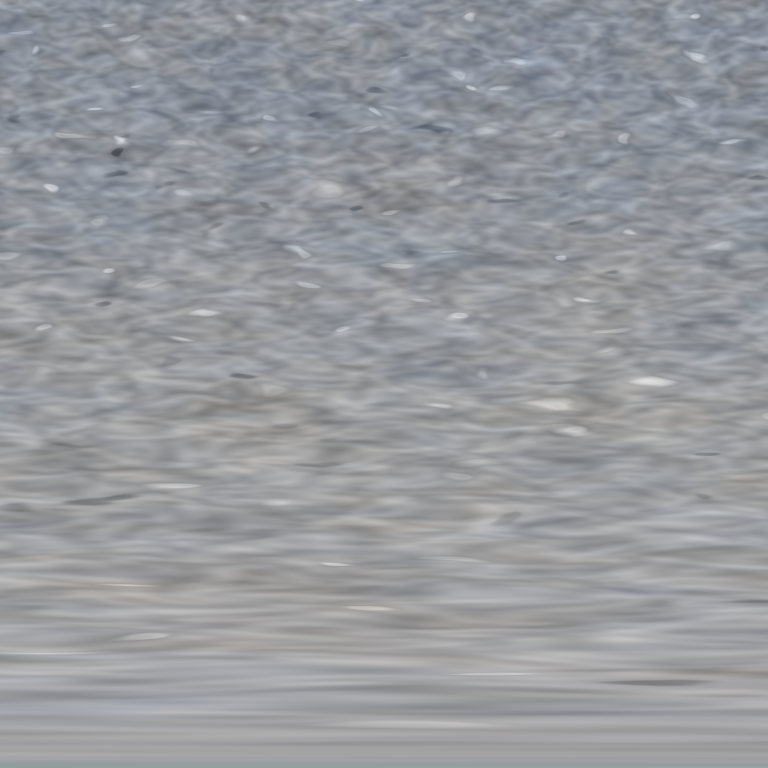
Give the GLSL for this texture, as a WebGL 2 fragment shader.

```glsl
#version 300 es
precision highp float;

uniform vec2 u_resolution;
out vec4 fragColor;

// Fan mapping: grains stretch sideways as the height falls to zero
const float FAN_START = 0.45;
const float FAN_SPAN = 0.5;

// Grain
const float PATCH_FREQ = 24.0;
const float GRAIN_FREQ = 66.0;
const float FINE_FREQ = 135.0;
const float WARP_FREQ = 40.0;
const float WARP_AMOUNT = 0.007;
const float GRAIN_CONTRAST = 0.23;

// Scattered flakes
const float FLAKE_FREQ = 36.0;
const float LIGHT_SHARE = 0.24;
const float DARK_SHARE = 0.13;
const float LIGHT_GAIN = 0.19;
const float DARK_GAIN = 0.12;

// Colours
const vec3 FLOOR_COLOR = vec3(0.645, 0.645, 0.655);
const vec3 MIDDLE_COLOR = vec3(0.607, 0.611, 0.617);
const vec3 TOP_COLOR = vec3(0.540, 0.562, 0.598);
const vec3 EDGE_COLOR = vec3(0.570, 0.620, 0.620);
const vec3 WARM_SHIFT = vec3(0.030, 0.004, -0.032);
const float EDGE_HEIGHT = 0.009;

uint scramble(uint v) {
    v = v * 747796405u + 2891336453u;
    v = ((v >> ((v >> 28u) + 4u)) ^ v) * 277803737u;
    return (v >> 22u) ^ v;
}

float hash(vec2 cell, uint seed) {
    uvec2 c = uvec2(ivec2(cell));
    uint h = scramble(c.x + scramble(c.y + scramble(seed)));
    return float(h >> 8u) / 16777216.0;
}

vec2 direction(float turn) {
    float angle = 6.2831853 * turn;
    return vec2(cos(angle), sin(angle));
}

float gradientNoise(vec2 p, uint seed) {
    vec2 cell = floor(p);
    vec2 f = p - cell;
    vec2 w = f * f * f * (f * (f * 6.0 - 15.0) + 10.0);
    vec2 e = vec2(1.0, 0.0);
    float a = dot(direction(hash(cell, seed)), f);
    float b = dot(direction(hash(cell + e.xy, seed)), f - e.xy);
    float c = dot(direction(hash(cell + e.yx, seed)), f - e.yx);
    float d = dot(direction(hash(cell + e.xx, seed)), f - e.xx);
    return mix(mix(a, b, w.x), mix(c, d, w.x), w.y);
}

// Signed brightness of irregular flakes, one candidate per cell
float flakes(vec2 p, float roughness) {
    vec2 home = floor(p);
    float tone = 0.0;
    for (int j = -1; j <= 1; j++) {
        for (int i = -1; i <= 1; i++) {
            vec2 cell = home + vec2(i, j);
            float kind = hash(cell, 11u);
            float light = step(kind, LIGHT_SHARE);
            float dark = step(1.0 - DARK_SHARE, kind);
            vec2 center = cell + vec2(hash(cell, 12u), hash(cell, 13u));
            vec2 axis = direction(hash(cell, 14u));
            vec2 d = p - center;
            vec2 local = vec2(dot(d, axis), dot(d, vec2(-axis.y, axis.x)));
            float radius = mix(0.13, 0.30, pow(hash(cell, 15u), 2.0));
            float dist = length(local * vec2(0.75, 1.4)) / radius + roughness;
            float strength = mix(0.45, 1.1, hash(cell, 16u));
            float cover = strength * (1.0 - smoothstep(0.35, 1.15, dist));
            tone += cover * (light * LIGHT_GAIN - dark * DARK_GAIN);
        }
    }
    return tone;
}

void main() {
    vec2 uv = gl_FragCoord.xy / u_resolution;
    float fan = FAN_START + FAN_SPAN * uv.x;
    vec2 ground = uv.y * vec2(cos(fan), sin(fan)) + 3.0;

    // Warped layers of grain
    vec2 warp = vec2(gradientNoise(ground * WARP_FREQ, 1u),
                     gradientNoise(ground * WARP_FREQ, 2u));
    vec2 bent = ground + WARP_AMOUNT * warp;
    float patches = gradientNoise(bent * PATCH_FREQ, 3u);
    float grain = gradientNoise(bent * GRAIN_FREQ, 4u);
    float fine = gradientNoise(bent * FINE_FREQ, 5u);
    float relief = 0.30 * patches + 0.60 * grain + 0.45 * fine;
    float calm = mix(0.65, 1.0, smoothstep(0.02, 0.12, uv.y));
    float tone = calm * (GRAIN_CONTRAST * relief + flakes(bent * FLAKE_FREQ, 0.9 * fine));

    // Height gradient and faint tints
    vec3 color = mix(FLOOR_COLOR, MIDDLE_COLOR, smoothstep(0.0, 0.5, uv.y));
    color = mix(color, TOP_COLOR, smoothstep(0.4, 0.95, uv.y));
    float tint = gradientNoise(ground * 13.0, 6u) + 0.8 * gradientNoise(bent * 48.0, 7u);
    color += tone + WARM_SHIFT * (tint * 0.7 + tone * 0.5);

    // Thin cool strip along the base
    float strip = 1.0 - smoothstep(0.5 * EDGE_HEIGHT, 1.3 * EDGE_HEIGHT, uv.y);
    color = mix(color, EDGE_COLOR, strip * (1.0 - 0.6 * uv.x));

    fragColor = vec4(clamp(color, 0.0, 1.0), 1.0);
}
```
